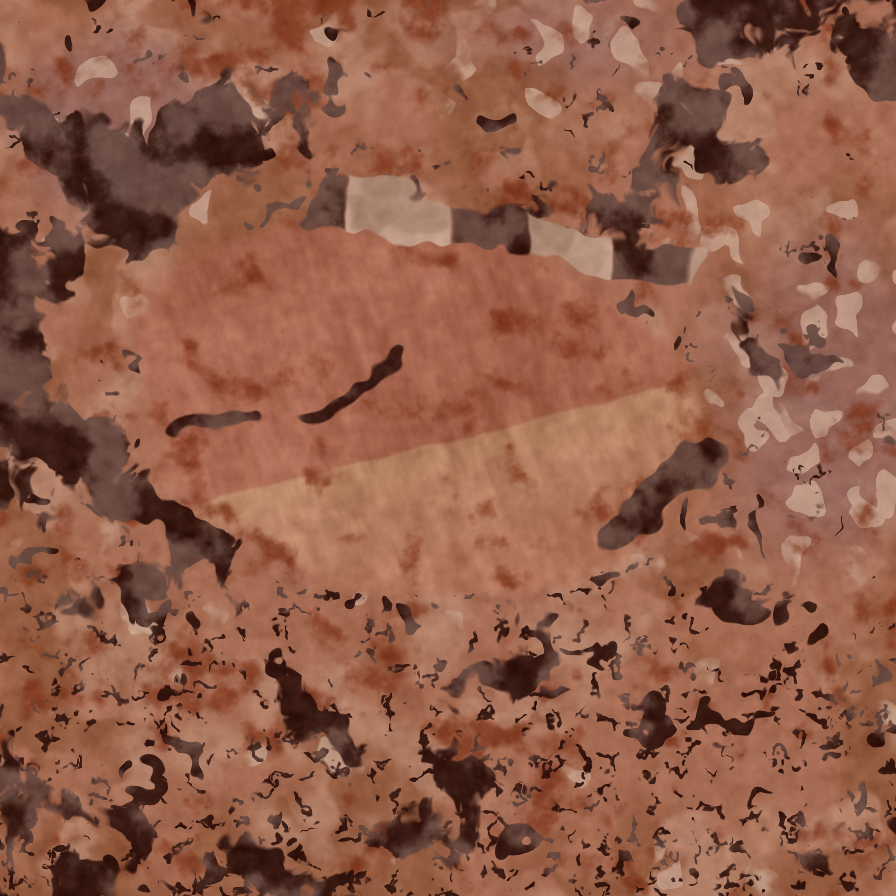
Give the GLSL for this texture, as a three.js fragment shader.

```glsl
// Polished red granite: one large smooth feldspar crystal with a paler twin half,
// set in a mottled ground of dark mica flakes, pale mauve crystals and rust stains.
// Built from value-noise fbm, soft cell facets and jittered, warped flake grids.
#define ROSE vec3(0.65, 0.42, 0.325)
#define PALE_ROSE vec3(0.71, 0.52, 0.425)
#define OCHRE vec3(0.57, 0.35, 0.24)
#define MAUVE vec3(0.57, 0.39, 0.36)
#define CREAM vec3(0.77, 0.63, 0.55)
#define MICA_GREY vec3(0.39, 0.275, 0.245)
#define MICA_BLACK vec3(0.17, 0.06, 0.04)
#define RUST vec3(0.47, 0.18, 0.08)
#define FINE_SCALE 44.0
#define COARSE_SCALE 16.0
#define EDGE 0.0022
#define GRAIN_CONTRAST 0.13

varying vec2 vUv;

float hash(vec2 p) {
  return fract(sin(dot(p, vec2(127.1, 311.7))) * 43758.5453);
}

vec2 hash2(vec2 p) {
  return vec2(hash(p), hash(p + 37.2));
}

float noise(vec2 p) {
  vec2 i = floor(p), f = fract(p);
  f = f * f * (3.0 - 2.0 * f);
  return mix(mix(hash(i), hash(i + vec2(1, 0)), f.x),
             mix(hash(i + vec2(0, 1)), hash(i + vec2(1, 1)), f.x), f.y);
}

float fbm(vec2 p) {
  float sum = 0.0, gain = 0.52;
  for (int i = 0; i < 5; i++) {
    sum += gain * noise(p);
    p = mat2(1.6, 1.2, -1.2, 1.6) * p + 9.3;
    gain *= 0.5;
  }
  return sum;
}

vec2 warp(vec2 p) {
  return vec2(noise(p), noise(p + 17.4)) - 0.5;
}

// Soft round region, 1 at its centre
float region(vec2 p, vec2 centre, vec2 radii) {
  vec2 d = (p - centre) / radii;
  return exp(-dot(d, d));
}

float segment(vec2 p, vec2 a, vec2 b) {
  vec2 pa = p - a, ba = b - a;
  return length(pa - ba * clamp(dot(pa, ba) / dot(ba, ba), 0.0, 1.0));
}

float inside(float d) {
  return 1.0 - smoothstep(-EDGE, EDGE, d);
}

// Random tone per cell, blended across the cell borders
float facets(vec2 p) {
  vec2 cell = floor(p);
  float tone = 0.0, total = 0.0001;
  for (int y = -1; y <= 1; y++) for (int x = -1; x <= 1; x++) {
    vec2 id = cell + vec2(x, y);
    vec2 d = p - id - hash2(id);
    float weight = exp(-22.0 * dot(d, d));
    tone += weight * hash(id + 5.7);
    total += weight;
  }
  return tone / total;
}

// Coverage of ragged, randomly turned flakes; amount sets how many cells hold one
float flakes(vec2 p, float scale, float amount) {
  vec2 q = p * scale;
  q += 1.0 * warp(q * 2.1) + 0.4 * warp(q * 5.0);
  vec2 cell = floor(q);
  float nearest = 1.0;
  for (int y = -1; y <= 1; y++) for (int x = -1; x <= 1; x++) {
    vec2 id = cell + vec2(x, y);
    float grown = smoothstep(0.0, 0.25, amount - hash(id + 3.1));
    float angle = 6.2832 * hash(id + 8.6);
    vec2 d = q - id - hash2(id + 1.9);
    d = mat2(cos(angle), sin(angle), -sin(angle), cos(angle)) * d;
    float radius = mix(-0.3, 0.24 + 0.2 * hash(id + 6.4), grown);
    nearest = min(nearest, length(d * vec2(1.0, 1.9)) - radius);
  }
  return inside(nearest / scale);
}

void main() {
  vec2 p = vUv;
  vec2 ragged = p + 0.035 * warp(p * 22.0) + 0.014 * warp(p * 60.0);
  float cloud = fbm(p * 7.0);
  float fine = fbm(p * 75.0) - 0.5;

  // Mottled ground
  float facet = facets(ragged * 17.0);
  vec3 color = mix(OCHRE, ROSE, smoothstep(0.25, 0.55, cloud + 0.25 * (facet - 0.5)));
  color = mix(color, PALE_ROSE, 0.8 * smoothstep(0.5, 0.75, fbm(p * 13.0 + 4.0) + 0.2 * (facet - 0.5)));

  // Large crystal, split by a slanting twin plane
  vec2 c = p - vec2(0.46, 0.55) + 0.05 * warp(p * 9.0);
  c.y += 0.15 * c.x;
  float crystal = 1.0 - smoothstep(0.93, 1.03, length(c / vec2(0.32, 0.215)));
  float twin = p.y - 0.475 - 0.25 * (p.x - 0.37) + 0.006 * (noise(p * 40.0) - 0.5);
  float lower = 1.0 - smoothstep(-0.003, 0.003, twin);
  float fade = 1.0 - 0.7 * smoothstep(0.0, 0.2, -twin);
  float streak = fbm(vec2(p.x + 0.3 * p.y, p.y - 0.25 * p.x) * vec2(75.0, 20.0)) - 0.5;
  vec3 body = mix(ROSE + vec3(0.01, -0.015, -0.01), PALE_ROSE + vec3(0.01, 0.0, -0.03), lower * fade);
  color = mix(color, body + 0.13 * streak + 0.12 * (cloud - 0.5), crystal);

  // Mauve and cream crystals
  float palePlaces = region(p, vec2(0.93, 0.57), vec2(0.16, 0.2))
    + region(p, vec2(0.13, 0.86), vec2(0.13, 0.12)) + 0.7 * region(p, vec2(0.62, 0.96), vec2(0.2, 0.08));
  palePlaces *= 1.0 - crystal;
  color = mix(color, MAUVE, 0.75 * smoothstep(0.2, 0.8, palePlaces * (0.5 + cloud)));
  float shards = facets(ragged * 30.0) + 0.5 * (fbm(p * 20.0 + 2.0) - 0.5) + 0.42 * palePlaces;
  color = mix(color, CREAM, 0.8 * smoothstep(0.94, 1.06, shards) * (1.0 - crystal));

  // Rust stains
  float rust = region(p, vec2(0.31, 0.95), vec2(0.08, 0.07)) + region(p, vec2(0.12, 0.24), vec2(0.12, 0.04))
    + region(p, vec2(0.52, 0.21), vec2(0.09, 0.05));
  color = mix(color, RUST, 0.75 * smoothstep(0.58, 0.85, fbm(p * 28.0) + 0.22 * rust));

  // Grey mica masses, then coarse and fine flakes
  float massPlaces = region(p, vec2(0.09, 0.62), vec2(0.12, 0.2))
    + region(p, vec2(0.2, 0.83), vec2(0.1, 0.13)) + 0.8 * region(p, vec2(0.72, 0.91), vec2(0.2, 0.09));
  float mica = smoothstep(0.66, 0.7, fbm(ragged * 12.0 + 6.0) + 0.15 * massPlaces - 0.2 * crystal);
  float bottom = 1.0 - smoothstep(0.18, 0.42, p.y);
  mica = max(mica, flakes(p, COARSE_SCALE, mix(0.42 - 0.1 * bottom, 0.1, crystal)));
  mica = max(mica, flakes(p + 0.37, FINE_SCALE, (0.26 + 0.5 * bottom) * (1.0 - crystal)));

  // Long inclusions in the crystal
  float inclusion = segment(ragged, vec2(0.35, 0.53), vec2(0.45, 0.59)) - 0.009;
  inclusion = min(inclusion, segment(ragged, vec2(0.2, 0.51), vec2(0.29, 0.53)) - 0.007);
  inclusion = min(inclusion, segment(ragged, vec2(0.69, 0.4), vec2(0.78, 0.48)) - 0.024);
  mica = max(mica, inside(inclusion));

  // Vein above the crystal, pale and dark by turns
  float vein = inside(segment(ragged, vec2(0.36, 0.775), vec2(0.76, 0.705)) - 0.024);
  float darkTurn = smoothstep(0.1, 0.3, sin(p.x * 32.0 + 2.0 * cloud + 2.2));
  color = mix(color, CREAM - 0.14 * facet, vein * (1.0 - darkTurn));
  mica = mix(mica, darkTurn, vein);

  float blackness = smoothstep(0.4, 0.66, fbm(p * 24.0 + 11.0) + 0.1 * bottom);
  color = mix(color, mix(MICA_GREY, MICA_BLACK, blackness), 0.92 * mica);

  // Fine grain over everything
  color += GRAIN_CONTRAST * fine * vec3(1.0, 0.95, 0.85);
  gl_FragColor = vec4(clamp(color, 0.0, 1.0), 1.0);
}
```
